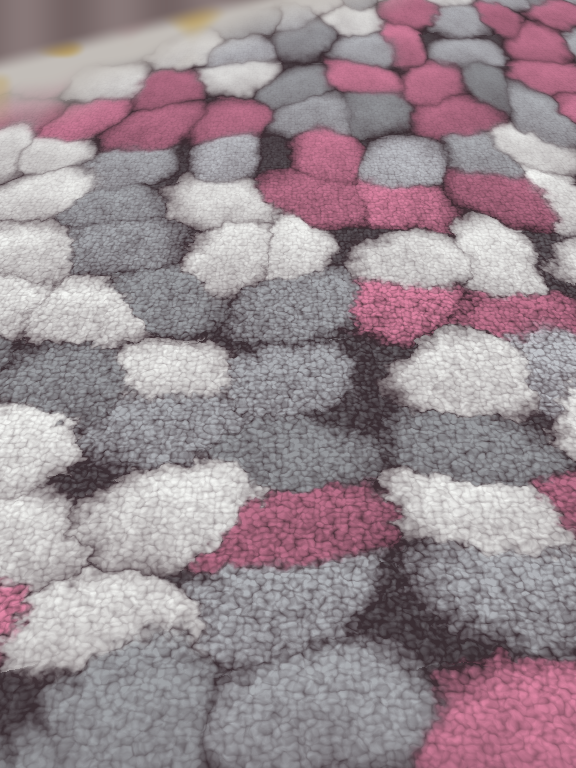
Reproduce this texture procedurally as a WebGL 2 fragment shader.

```glsl
#version 300 es
precision highp float;
// Chunky chenille knit: fluffy white, grey and pink loops receding out of focus.
#define HORIZON 1.75
#define LOOP_SIZE vec2(0.36, 0.235)
#define TUFT_DENSITY 16.0
#define TUFT_CONTRAST 0.62
#define FRAY 0.09
#define CREVICE 0.55
#define WHITE_SHARE 0.31
#define PINK_SHARE 0.27
#define WHITE_YARN vec3(0.85, 0.845, 0.84)
#define GREY_YARN vec3(0.63, 0.63, 0.65)
#define PINK_YARN vec3(0.74, 0.45, 0.55)
#define SHADOW vec3(0.25, 0.20, 0.22)

uniform vec2 u_resolution;
out vec4 fragColor;

vec3 hash3(vec2 p) {
    vec3 q = fract(p.xyx * vec3(0.1031, 0.1030, 0.0973));
    q += dot(q, q.yxz + 33.33);
    return fract((q.xxy + q.yzz) * q.zyx);
}

vec2 noise2(vec2 p) {
    vec2 i = floor(p), f = fract(p);
    f = f * f * (3.0 - 2.0 * f);
    return mix(mix(hash3(i).xy, hash3(i + vec2(1, 0)).xy, f.x),
               mix(hash3(i + vec2(0, 1)).xy, hash3(i + vec2(1, 1)).xy, f.x), f.y) - 0.5;
}

vec2 fbm2(vec2 p) {
    vec2 sum = vec2(0.0);
    float amp = 1.0;
    for (int i = 0; i < 3; i++) {
        sum += amp * noise2(p);
        p = mat2(1.6, 1.2, -1.2, 1.6) * p + 17.3;
        amp *= 0.55;
    }
    return sum;
}

// Brightness of little rounded fibre tufts, centred near zero
float tufts(vec2 p) {
    vec2 cell = floor(p);
    float total = 0.0, weight = 0.0;
    for (int j = -1; j <= 1; j++)
    for (int i = -1; i <= 1; i++) {
        vec2 id = cell + vec2(i, j);
        vec3 h = hash3(id + 71.0);
        vec2 o = p - id - 0.15 - 0.7 * h.xy;
        float d = dot(o, o);
        float w = exp(-7.0 * d);
        total += w * (0.6 * (h.z - 0.5) + 0.35 * o.y + 0.28 - 1.5 * d);
        weight += w;
    }
    return total / weight;
}

vec3 yarnColor(vec3 h) {
    vec3 grey = GREY_YARN * mix(0.82, 1.10, h.y);
    vec3 pink = PINK_YARN * mix(0.86, 1.06, h.y);
    return h.x < WHITE_SHARE ? WHITE_YARN : h.x < WHITE_SHARE + PINK_SHARE ? pink : grey;
}

// Overlapping rounded loops; rgb is yarn colour, a is light
vec4 loops(vec2 q, float sharpness) {
    vec2 cell = floor(q);
    float weight = exp(sharpness * 0.12), peak = weight;
    vec4 sum = vec4(GREY_YARN * 0.8, 0.25) * weight;
    for (int j = -2; j <= 2; j++)
    for (int i = -2; i <= 2; i++) {
        vec2 id = cell + vec2(i, j);
        vec3 shape = hash3(id + 9.0), tone = hash3(id + 43.0);
        vec2 o = (q - id - 0.5 - 0.55 * (shape.xy - 0.5)) * vec2(1.45, 1.0);
        float angle = shape.z < 0.25 ? 1.25 + tone.z * 0.5 : (tone.z - 0.4) * 1.1;
        float c = cos(angle), s = sin(angle);
        vec2 e = mat2(c, -s, s, c) * o / vec2(1.04, 0.66);
        float dome = 1.0 - dot(e, e);
        float height = dome + 0.35 * shape.x - 0.20 * id.y + 0.20 * cell.y;
        float light = 0.32 + 0.62 * smoothstep(-0.2, 0.7, dome) + 0.27 * clamp(o.y, -0.8, 0.6);
        float w = exp(sharpness * height) * smoothstep(-0.35, 0.05, dome);
        sum += vec4(yarnColor(tone), light) * w;
        weight += w;
        peak = max(peak, w);
    }
    sum /= weight;
    sum.a -= CREVICE * (1.0 - peak / weight);
    return sum;
}

void main() {
    vec2 p = gl_FragCoord.xy / u_resolution.x;
    float top = u_resolution.y / u_resolution.x;

    // Receding surface coordinates and lens focus
    float zoom = HORIZON / (HORIZON - min(p.y, HORIZON - 0.2));
    vec2 q = vec2((p.x - 0.5) * zoom, HORIZON * log(zoom) + 0.3 * p.y * p.y);
    q = q / LOOP_SIZE + vec2(20.3, 7.2);
    float focus = smoothstep(1.25, 0.72, p.y) * mix(0.5, 1.0, smoothstep(0.02, 0.32, p.y));
    vec2 pile_q = q * vec2(1.45, 1.0);

    // Lumpy, frayed loop outlines
    vec2 lumps = fbm2(pile_q * 2.1);
    vec2 fray = fbm2(pile_q * 10.0);
    vec4 yarn = loops(q + 0.17 * lumps + FRAY * focus * fray, mix(8.0, 20.0, focus));

    // Fluffy pile over the loops
    float pile = tufts(pile_q * TUFT_DENSITY + 0.6 * fray);
    float fibre = fbm2(pile_q * 38.0 + 2.0 * fray).x;
    float whiteness = smoothstep(0.68, 0.82, yarn.g);
    float fluff = pile * TUFT_CONTRAST + 0.18 * fibre + 0.14 * fray.x;
    float light = yarn.a + 0.12 * lumps.y + fluff * mix(0.12, 1.0, focus) * mix(1.0, 0.45, whiteness);
    vec3 shade = SHADOW * mix(vec3(1.0), yarn.rgb * 1.5, 0.4);
    vec3 color = mix(shade, yarn.rgb, clamp(light, 0.0, 1.2));

    // Blurred pale cloth and wall in the far corner
    vec2 blotch = noise2(p * vec2(9.0, 16.0) + 3.0);
    vec3 cloth = mix(vec3(0.76, 0.74, 0.72), vec3(0.74, 0.63, 0.38), smoothstep(0.2, 0.45, blotch.x));
    cloth = mix(cloth, vec3(0.70, 0.52, 0.54), 0.6 * smoothstep(0.15, 0.4, blotch.y));
    vec3 wall = vec3(0.49, 0.43, 0.43) + 0.04 * sin(p.x * 38.0);
    float edge = p.y - top - 0.33 * p.x;
    color = mix(color, cloth, smoothstep(-0.25, -0.16, edge + 0.04 * blotch.y));
    color = mix(color, wall, smoothstep(-0.13, -0.09, p.y - top - 0.25 * p.x));

    fragColor = vec4(clamp(color, 0.0, 1.0), 1.0);
}
```
